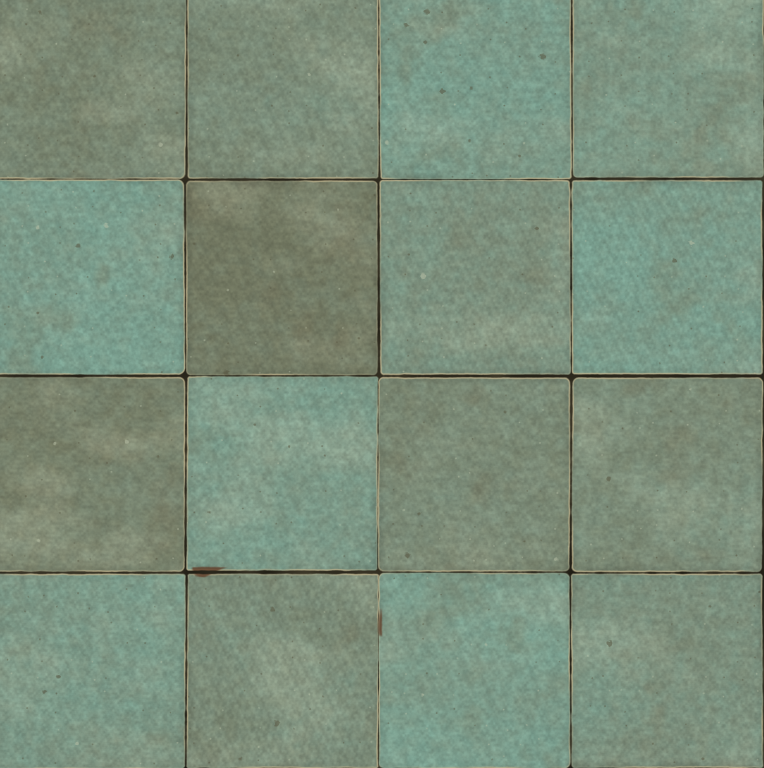
This texture is drawn by a Shadertoy shader. Its source:

```glsl
// Four by four hand-cut glazed tiles in sage and sea green, with thin dark joints and worn cream rims.
#define PITCH vec2(0.2525, 0.256)
#define SHIFT vec2(0.0095, 0.001)
#define GAP 0.0023
#define JITTER 0.0026
#define CORNER 0.007
#define RIM_WIDTH 0.0017
#define SPECK_GRID 46.0
#define OLIVE vec3(0.452, 0.475, 0.385)
#define SAGE vec3(0.495, 0.565, 0.49)
#define TEAL vec3(0.487, 0.637, 0.574)
#define PALE vec3(0.605, 0.685, 0.605)
#define CREAM vec3(0.76, 0.71, 0.56)

// Glaze tone of each tile, olive 0 to teal 1; one line per row, from the bottom.
const mat4 GLAZE_TONE = mat4(
    0.74, 0.46, 0.86, 0.62,
    0.20, 0.84, 0.40, 0.46,
    0.88, 0.08, 0.62, 0.88,
    0.34, 0.44, 0.86, 0.68);

float hash(vec2 p) {
    return fract(sin(dot(p, vec2(127.1, 311.7))) * 43758.545);
}

vec2 hash2(vec2 p) {
    return vec2(hash(p), hash(p + 17.3));
}

float noise(vec2 p) {
    vec2 i = floor(p), f = fract(p);
    f = f * f * (3.0 - 2.0 * f);
    return mix(mix(hash(i), hash(i + vec2(1, 0)), f.x),
               mix(hash(i + vec2(0, 1)), hash(i + vec2(1, 1)), f.x), f.y);
}

float fbm(vec2 p) {
    float sum = 0.0, amp = 0.533;
    for (int i = 0; i < 4; i++) {
        sum += amp * noise(p);
        p = mat2(1.6, 1.2, -1.2, 1.6) * p + 5.7;
        amp *= 0.5;
    }
    return sum;
}

float roundedBox(vec2 p, vec2 halfSize, float radius) {
    vec2 q = abs(p) - halfSize + radius;
    return length(max(q, 0.0)) + min(max(q.x, q.y), 0.0) - radius;
}

// Distance to the closest tile; also gives its index.
float nearestTile(vec2 p, out vec2 tile) {
    vec2 cell = floor((p + SHIFT) / PITCH);
    float best = 1.0;
    tile = cell;
    for (int y = -1; y <= 1; y++)
    for (int x = -1; x <= 1; x++) {
        vec2 id = cell + vec2(x, y);
        vec2 centre = (id + 0.5) * PITCH - SHIFT + (hash2(id + 3.1) - 0.5) * JITTER;
        vec2 halfSize = 0.5 * (PITCH - GAP) + (hash2(id + 8.6) - 0.5) * 0.001;
        vec2 q = p - centre;
        q.x += q.y * (hash(id + 5.2) - 0.5) * 0.012;
        float d = roundedBox(q, halfSize, CORNER * (0.4 + 0.9 * hash(id + 2.4)));
        if (d < best) { best = d; tile = id; }
    }
    return best;
}

vec3 glaze(vec2 p, vec2 tile) {
    ivec2 index = ivec2(tile) & 3;
    vec2 q = p + hash2(tile + 1.7) * 30.0;
    float tone = GLAZE_TONE[index.y][index.x];
    tone += (fbm(q * vec2(7, 13)) - 0.5) * 0.4 + (fbm(q * 70.0) - 0.5) * 0.35;
    tone = clamp(tone, 0.0, 1.0);
    vec3 col = mix(OLIVE, SAGE, min(tone * 2.0, 1.0));
    col = mix(col, TEAL, max(tone * 2.0 - 1.0, 0.0));

    // Pale bloom, faint rusty bleed and fine grain.
    vec3 bloom = mix(PALE * vec3(1.0, 0.92, 0.88), PALE, tone);
    col = mix(col, bloom, 0.5 * smoothstep(0.45, 0.8, fbm(q * vec2(9, 15) + 40.0)));
    col = mix(col, vec3(0.47, 0.42, 0.32), 0.2 * smoothstep(0.58, 0.85, fbm(q * 18.0 + 70.0)));
    col *= 1.0 + (fbm(q * 140.0) - 0.5) * 0.21 + (noise(q * 320.0) - 0.5) * 0.09;
    return col;
}

// Scattered faint pits and pale flecks, very few of them large.
vec3 addSpecks(vec3 col, vec2 p, float px) {
    vec2 id = floor(p * SPECK_GRID);
    vec2 centre = (id + 0.25 + 0.5 * hash2(id)) / SPECK_GRID;
    float size = 0.0008 + 0.003 * pow(hash(id + 9.4), 24.0);
    float d = length(p - centre) + (noise(p * 420.0) - 0.5) * size;
    float mask = smoothstep(px, -px, d - size) * step(0.65, hash(id + 4.8));
    vec3 speck = hash(id + 6.5) < 0.6 ? vec3(0.34, 0.33, 0.25) : vec3(0.72, 0.75, 0.65);
    return mix(col, speck, mask * 0.55);
}

void mainImage(out vec4 fragColor, in vec2 fragCoord) {
    vec2 p = fragCoord / iResolution.xy;
    float px = 1.0 / min(iResolution.x, iResolution.y);
    vec2 tile;
    float d = nearestTile(p, tile);
    d += (fbm(p * 75.0) - 0.5) * 0.0018;

    vec3 col = addSpecks(glaze(p, tile), p, px);

    // Soft shade at the border, then the patchy worn rim and chipped clay.
    col *= 1.0 - 0.12 * smoothstep(-0.012, 0.0, d) * noise(p * 18.0);
    float wear = smoothstep(0.3, 0.62, fbm(p * 14.0 + tile * 7.0));
    float rim = smoothstep(-RIM_WIDTH - px, -RIM_WIDTH + px, d);
    col = mix(col, CREAM, rim * (0.15 + 0.7 * wear));
    float chip = smoothstep(0.68, 0.76, noise(p * 34.0 + 12.0) * noise(p * 11.0 + 31.0));
    col = mix(col, vec3(0.38, 0.24, 0.16), 0.8 * chip * smoothstep(-0.006, -0.003, d));

    // Dark joint, lightly filled with dust in places.
    vec3 joint = mix(vec3(0.11, 0.10, 0.07), vec3(0.24, 0.22, 0.16), noise(p * 40.0));
    col = mix(col, joint, smoothstep(-px, px, d));
    fragColor = vec4(clamp(col, 0.0, 1.0), 1.0);
}
```
